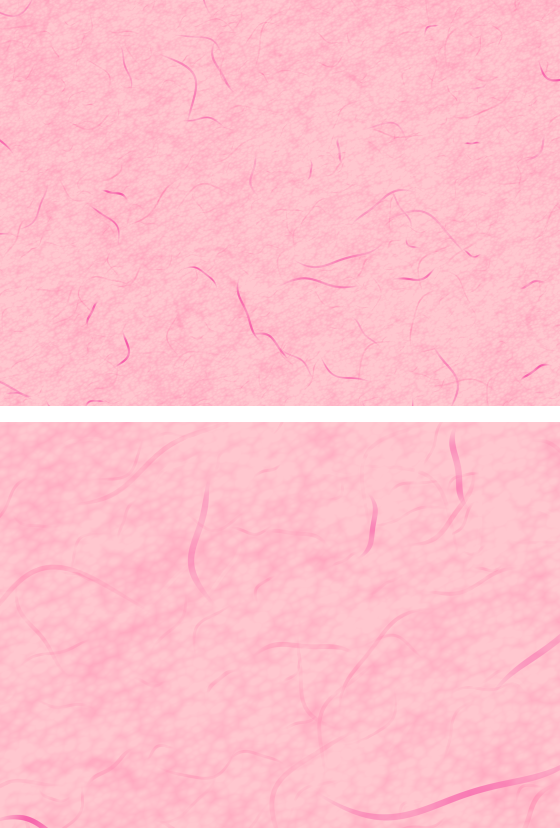
Top, the full canvas; bottom, a detail of the centre.
A Shadertoy shader for this texture:

```glsl
// Pink handmade mulberry paper: mottled pulp with curved magenta fibres

const vec3 PALE_PINK = vec3(1.0, 0.77, 0.806);
const vec3 ROSE = vec3(1.0, 0.53, 0.69);
const vec3 MAGENTA = vec3(0.96, 0.32, 0.65);
const float GRAIN_ANGLE = 0.45;
const float PI = 3.14159;

vec2 hash2(vec2 p) {
    vec3 q = fract(vec3(p.xyx) * vec3(0.1031, 0.1030, 0.0973));
    q += dot(q, q.yzx + 33.33);
    return fract((q.xx + q.yz) * q.zy);
}

vec2 rotate(vec2 p, float angle) {
    float c = cos(angle), s = sin(angle);
    return vec2(c * p.x + s * p.y, c * p.y - s * p.x);
}

// Distance to the nearest scattered point, centred around zero
float cellular(vec2 p, float seed) {
    vec2 id = floor(p);
    float nearest = 4.0;
    for (int y = -1; y <= 1; y++)
    for (int x = -1; x <= 1; x++) {
        vec2 cell = id + vec2(x, y);
        vec2 d = cell + hash2(cell + seed) - p;
        nearest = min(nearest, dot(d, d));
    }
    return sqrt(nearest) - 0.48;
}

// Broad, soft clouds from warped sines
float clouds(vec2 p) {
    p += 0.12 * sin(p.yx * 7.0 + vec2(1.0, 4.0));
    return 0.5 * sin(p.x * 5.0 + p.y * 3.0 + 2.0)
         + 0.3 * sin(p.y * 11.0 - p.x * 6.0)
         + 0.2 * sin(p.x * 17.0 + p.y * 13.0);
}

// One bent, wavy, tapered strand along the local x axis
float strand(vec2 p, float halfLength, float halfWidth, vec2 shape, float px) {
    float u = p.x / halfLength;
    float phase = shape.y * 6.28;
    float bend = 1.3 * (shape.x - 0.5);
    float curve = bend * u * u + 0.08 * sin(4.0 * u + phase);
    float slope = 2.0 * bend * u + 0.32 * cos(4.0 * u + phase);
    float d = abs(p.y - curve * halfLength) / sqrt(1.0 + slope * slope);
    float taper = 1.0 - smoothstep(0.45, 1.0, abs(u));
    float width = halfWidth * (0.4 + 0.6 * taper);
    float ink = 0.75 + 0.25 * sin(u * 7.0 + phase);
    return (1.0 - smoothstep(width - px, width + px, d)) * taper * ink;
}

// Strands scattered over a jittered grid; spread sets how far they turn
float fibres(vec2 p, float size, float halfWidth, float keep, float spread,
             float seed, float px) {
    vec2 id = floor(p / size);
    float cover = 0.0;
    for (int y = -1; y <= 1; y++)
    for (int x = -1; x <= 1; x++) {
        vec2 cell = id + vec2(x, y) + seed;
        vec2 place = hash2(cell);
        vec2 shape = hash2(cell + 41.0);
        vec2 pick = hash2(cell + 83.0);
        vec2 kind = hash2(cell + 127.0);
        if (pick.x > keep) continue;
        vec2 centre = (id + vec2(x, y) + place) * size;
        float angle = GRAIN_ANGLE + (pick.y - 0.5) * spread;
        float halfLength = size * mix(0.2, 0.75, kind.x);
        float strength = mix(0.35, 1.0, kind.y);
        cover = max(cover, strength * strand(rotate(p - centre, angle),
                    halfLength, halfWidth, shape, px));
    }
    return cover;
}

// Pulp mottling, drawn out along the grain
float pulp(vec2 p) {
    vec2 g = rotate(p, GRAIN_ANGLE);
    return 0.23 * cellular(g * vec2(7.0, 13.0), 11.0)
         + 0.27 * cellular(g * vec2(19.0, 42.0), 23.0)
         + 0.31 * cellular(g * vec2(48.0, 95.0), 37.0)
         + 0.32 * cellular(g * vec2(110.0, 160.0), 59.0);
}

void mainImage(out vec4 fragColor, in vec2 fragCoord) {
    vec2 p = fragCoord / iResolution.y;
    float px = 0.7 / iResolution.y;

    // Paper tone: 1 is pale, 0 is rose
    float tone = 0.865 - pulp(p) + 0.07 * clouds(p);
    tone -= 0.06 * smoothstep(0.5, 1.0, p.y);

    // Fine hairs, soft threads and a few pale strands
    tone -= 0.36 * fibres(p, 0.05, 0.0012, 0.70, 1.4, 211.0, px);
    tone -= 0.48 * fibres(p, 0.09, 0.0016, 0.60, PI, 307.0, px);
    tone -= 0.55 * fibres(p, 0.15, 0.0020, 0.65, 1.3, 401.0, px);
    tone -= 0.28 * fibres(p, 0.12, 0.0055, 0.45, PI, 503.0, 0.004);
    tone += 0.16 * fibres(p, 0.10, 0.0016, 0.50, 1.5, 601.0, px);
    vec3 colour = mix(ROSE, PALE_PINK, clamp(tone, -0.1, 1.04));

    // Bold dyed fibres
    float bold = fibres(p, 0.17, 0.0026, 0.42, PI, 701.0, px);
    bold = max(bold, 0.9 * fibres(p, 0.11, 0.0021, 0.18, PI, 809.0, px));
    colour = mix(colour, MAGENTA, 0.95 * bold);

    fragColor = vec4(clamp(colour, 0.0, 1.0), 1.0);
}
```
